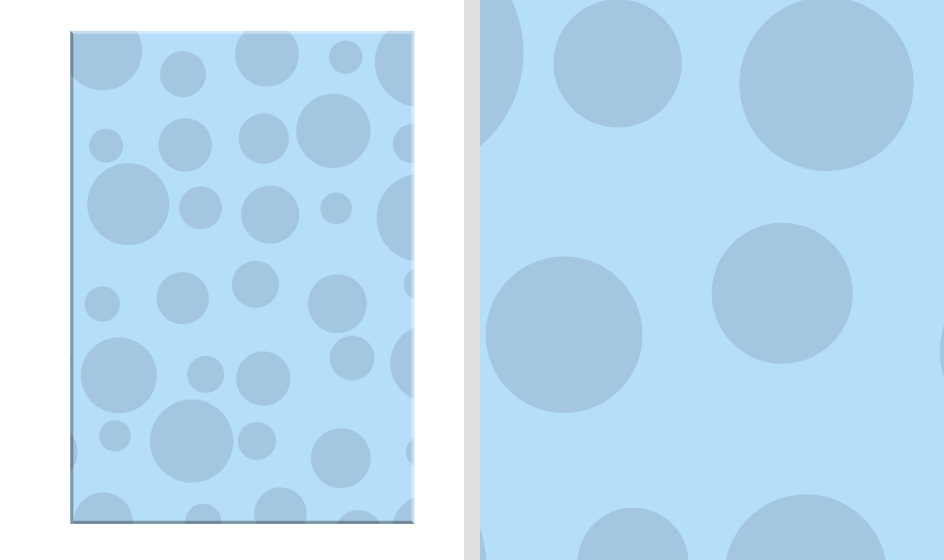
Left, the full canvas; right, a detail of the centre.
A WebGL 1 fragment shader for this pattern:

```glsl
precision highp float;
// A pale blue bevelled panel on white, scattered with flat round spots.
// Spots sit on a jittered grid, large and small in turn, and shrink where they
// would touch. The plain white margin meets itself, so the tile has no seam.
uniform vec2 u_resolution;

const vec3 WHITE = vec3(1.0);
const vec3 PANEL_BLUE = vec3(0.71, 0.87, 0.98);
const vec3 SPOT_BLUE = vec3(0.64, 0.78, 0.88);

vec2 hash2(vec2 cell) {
  return fract(sin(vec2(dot(cell, vec2(127.1, 311.7)), dot(cell, vec2(269.5, 183.3)))) * 4375.85);
}

// Centre (xy) and wished radius (z) of the spot in a grid cell
vec3 spotInCell(vec2 cell) {
  vec2 centre = cell + 0.5 + 0.36 * (hash2(cell) - 0.5);
  float size = fract(dot(cell, vec2(0.755, 0.570)) + 0.3);
  float isLarge = mod(cell.x + cell.y, 2.0);
  float radius = mix(mix(0.19, 0.34, size), mix(0.34, 0.66, size * size), isLarge);
  return vec3(centre, radius);
}

// Radius cut so that the spot keeps a gap to all its neighbours
float fittedRadius(vec2 cell, vec3 spot) {
  float radius = spot.z;
  for (int y = -1; y <= 1; y++) {
    for (int x = -1; x <= 1; x++) {
      if (x == 0 && y == 0) continue;
      vec3 other = spotInCell(cell + vec2(x, y));
      float share = spot.z / (spot.z + other.z);
      radius = min(radius, distance(spot.xy, other.xy) * share - 0.03);
    }
  }
  return radius;
}

// Signed distance to the nearest spot, in cells
float spotDistance(vec2 p) {
  vec2 home = floor(p);
  float nearest = 9.0;
  for (int y = -1; y <= 1; y++) {
    for (int x = -1; x <= 1; x++) {
      vec2 cell = home + vec2(x, y);
      vec3 spot = spotInCell(cell);
      nearest = min(nearest, distance(p, spot.xy) - fittedRadius(cell, spot));
    }
  }
  return nearest;
}

void main() {
  // Canvas units: height 1, width 0.828
  vec2 p = gl_FragCoord.xy / u_resolution * vec2(0.828, 1.0);
  float pixel = 1.0 / u_resolution.y;

  // Spots on the panel
  float cellSize = 0.137;
  float spots = spotDistance(p / cellSize + 20.0) * cellSize;
  vec3 color = mix(SPOT_BLUE, PANEL_BLUE, smoothstep(-0.7 * pixel, 0.7 * pixel, spots));

  // Bevel: shade on the left and bottom, light on the right and top, mitred
  vec2 fromLow = p - vec2(0.1255, 0.0645);
  vec2 fromHigh = vec2(0.7395, 0.945) - p;
  float shadeEdge = min(fromLow.x, fromLow.y);
  float lightEdge = min(fromHigh.x, fromHigh.y);
  float inside = min(shadeEdge, lightEdge);
  float lit = smoothstep(-pixel, pixel, shadeEdge - lightEdge);
  vec3 bevel = mix(color * 0.68, mix(color, WHITE, 0.38), lit);
  color = mix(bevel, color, smoothstep(0.004, 0.0068, inside));

  // White margin
  color = mix(WHITE, color, smoothstep(-0.6 * pixel, 0.6 * pixel, inside));
  gl_FragColor = vec4(color, 1.0);
}
```
